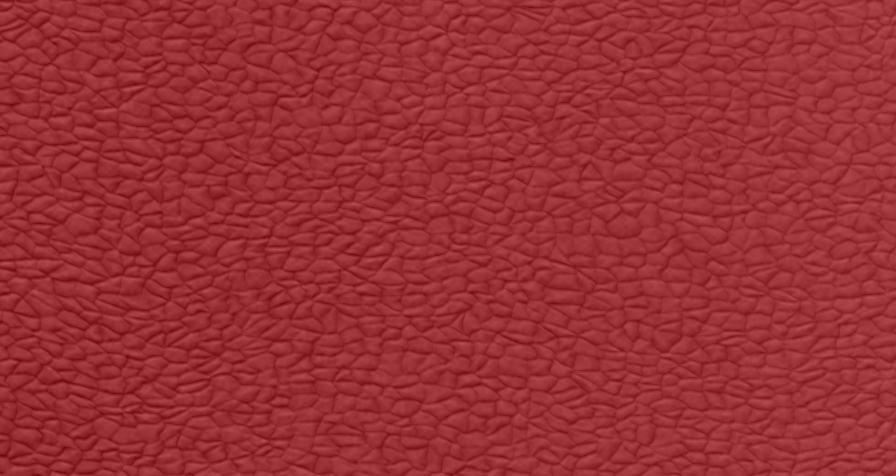
This texture is drawn by a Shadertoy shader. Its source:

```glsl
// Red pebbled leather: rounded, softly lit grains divided by irregular creases.

const vec3  MID_RED      = vec3(0.592, 0.182, 0.202);
const vec3  TONE_STEP    = vec3(0.055, 0.055, 0.055); // one step lighter or darker
const vec2  GRAIN_COUNT  = vec2(22.0, 36.0);          // grains per canvas height
const vec2  LIGHT_OFFSET = vec2(-0.0012, 0.0034);     // towards the light
const float JITTER       = 0.82;
const float CREASE_SHARP = 4.5;
const float CREASE_FADE  = 0.15;  // how far some creases close up
const float ROUNDING     = 0.12;
const float WRINKLE      = 0.36;
const float SLOPE_GAIN   = 2.4;
const float CREASE_GAIN  = 1.5;
const float MEAN_HEIGHT  = 0.49;
const float MOTTLE       = 0.7;
const float SIDE_LIGHT   = 0.6;   // tone change from left to right

float hash(vec2 p) {
    return fract(sin(dot(p, vec2(127.1, 311.7))) * 43758.5453);
}

vec2 hash2(vec2 p) {
    return vec2(hash(p), hash(p + vec2(37.3, 17.9)));
}

float noise(vec2 p) {
    vec2 i = floor(p), f = fract(p);
    f = f * f * (3.0 - 2.0 * f);
    return mix(mix(hash(i), hash(i + vec2(1, 0)), f.x),
               mix(hash(i + vec2(0, 1)), hash(i + vec2(1, 1)), f.x), f.y);
}

float smoothMin(float a, float b, float k) {
    float h = max(k - abs(a - b), 0.0) / k;
    return min(a, b) - h * h * k * 0.25;
}

vec2 grainCentre(vec2 cell) {
    return cell + 0.5 + JITTER * (hash2(cell) - 0.5);
}

// Distance to the grain border; some borders are shallower than others
float borderDistance(vec2 q) {
    vec2 home = floor(q), nearCell = home, nearOffset = vec2(0.0);
    float best = 9.0;
    for (int y = -1; y <= 1; y++)
    for (int x = -1; x <= 1; x++) {
        vec2 cell = home + vec2(x, y);
        vec2 offset = grainCentre(cell) - q;
        float d = dot(offset, offset);
        if (d < best) { best = d; nearCell = cell; nearOffset = offset; }
    }
    float border = 1.0;
    for (int y = -2; y <= 2; y++)
    for (int x = -2; x <= 2; x++) {
        vec2 cell = nearCell + vec2(x, y);
        if (x == 0 && y == 0) continue;
        vec2 offset = grainCentre(cell) - q;
        float d = dot(0.5 * (nearOffset + offset), normalize(offset - nearOffset));
        float closed = hash(nearCell + cell + 0.5);
        border = smoothMin(border, d + CREASE_FADE * closed * closed, ROUNDING);
    }
    return max(border, 0.0);
}

// Leather surface height, with bent rows of grains and fine wrinkles
float leatherHeight(vec2 p) {
    vec2 q = p * GRAIN_COUNT;
    q.y += 2.4 * noise(p * 3.0 + 4.0);
    q += 0.6 * vec2(noise(q * 0.6 + 11.0), noise(q * 0.6 + 53.0));
    q += 0.22 * vec2(noise(q * 2.1 + 7.0), noise(q * 2.1 + 31.0));
    float grain = 1.0 - exp(-CREASE_SHARP * borderDistance(q));
    return grain + WRINKLE * (noise(q * 2.3 + 19.0) - 0.5);
}

void mainImage(out vec4 fragColor, in vec2 fragCoord) {
    vec2 p = fragCoord / iResolution.y;
    vec2 uv = fragCoord / iResolution.xy;

    // Relief lit from above
    float away = leatherHeight(p - LIGHT_OFFSET);
    float toward = leatherHeight(p + LIGHT_OFFSET);
    float slope = away - toward;
    float height = 0.5 * (away + toward);
    float tone = SLOPE_GAIN * slope + CREASE_GAIN * (height - MEAN_HEIGHT);
    tone *= mix(1.15, 0.85, uv.x);

    // Fine mottling and broad shading
    tone += MOTTLE * (noise(p * 130.0) - 0.5);
    tone += 0.3 * (noise(p * 2.2 + 9.0) - 0.5);
    tone += SIDE_LIGHT * (uv.x - 0.5) + 0.15 * (uv.y - 0.5);

    vec3 colour = MID_RED + TONE_STEP * clamp(tone, -2.8, 2.2);
    fragColor = vec4(colour, 1.0);
}
```
